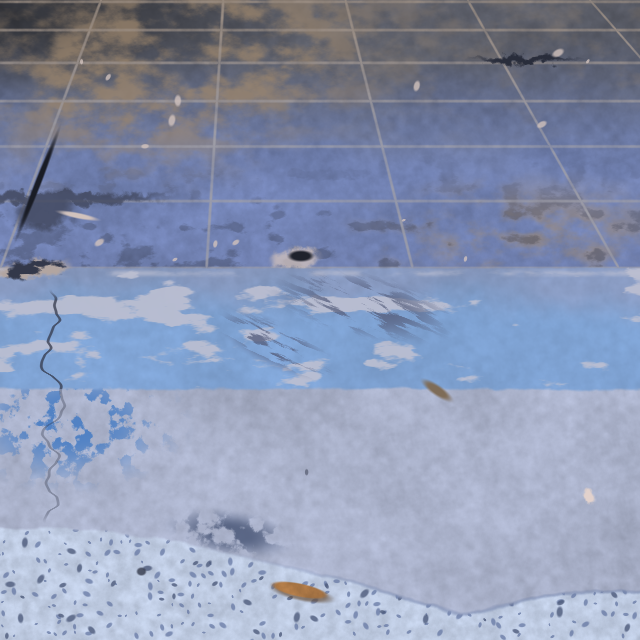
This texture is drawn by a WebGL 2 fragment shader. Its source:

```glsl
#version 300 es
precision highp float;
// Worn paved step: dark tiles in perspective, a chipped blue painted band,
// bare concrete and a speckled terrazzo foot, built from value noise,
// a projected grid, scattered grains and soft ellipses.
uniform vec2 u_resolution;
out vec4 fragColor;

const vec2 VANISH = vec2(.387, 1.61);  // where the tile joints meet
const vec2 GRID_STEP = vec2(.313, .11), GRID_START = vec2(-.0625, .972);
const float STEP_Y = .581, PAINT_Y = .392, JOINT_HALF = .0021;
const vec3 TILE_FAR = vec3(.34, .35, .39), TILE_NEAR = vec3(.42, .48, .66);
const vec3 JOINT = vec3(.62, .62, .66), RUST = vec3(.62, .53, .43);
const vec3 PAINT = vec3(.5, .64, .83), PAINT_WORN = vec3(.53, .6, .75);
const vec3 CHIP = vec3(.74, .75, .82), DARK = vec3(.2, .22, .29);
const vec3 CONCRETE = vec3(.655, .685, .78), TERRAZZO = vec3(.75, .8, .89);
const vec3 STONE = vec3(.4, .47, .64), FLECK = vec3(.32, .51, .77);
const vec3 LEAF = vec3(.66, .46, .27), PALE = vec3(.82, .76, .74);

float hash(vec2 p) { return fract(sin(dot(p, vec2(127.1, 311.7))) * 43758.5); }

float noise(vec2 p) {
  vec2 i = floor(p), f = fract(p);
  f *= f * (3. - 2. * f);
  return mix(mix(hash(i), hash(i + vec2(1, 0)), f.x),
             mix(hash(i + vec2(0, 1)), hash(i + 1.), f.x), f.y);
}

float fbm(vec2 p) {
  float sum = 0., amp = .52;
  for (int i = 0; i < 5; i++) {
    sum += amp * noise(p);
    p = mat2(1.6, 1.2, -1.2, 1.6) * p + 7.3;
    amp *= .5;
  }
  return sum;
}

mat2 turn(float a) { return mat2(cos(a), -sin(a), sin(a), cos(a)); }

// Tilted ellipse at (x, y); soft is the share of its radius used for the edge
float spot(vec2 p, float x, float y, float rx, float ry, float tilt, float soft) {
  vec2 q = turn(tilt) * (p - vec2(x, y)) / vec2(rx, ry);
  return 1. - smoothstep(1. - soft, 1. + soft, length(q));
}

// Jittered grains; density is the share of filled cells
float grains(vec2 p, float count, float density, float size) {
  vec2 q = p * count;
  float mask = 0.;
  for (int k = 0; k < 9; k++) {
    vec2 id = floor(q) + vec2(k % 3 - 1, k / 3 - 1);
    vec2 c = id + .2 + .6 * vec2(hash(id + 1.3), hash(id + 8.9));
    float h = hash(id + 4.7), r = size * (.5 + hash(id + 2.1));
    mask = max(mask, step(h, density) * spot(q, c.x, c.y, r * 1.3, r * .75, h * 50., .35));
  }
  return mask;
}

vec3 tiles(vec2 p, vec2 w, float px, float grit) {
  float depth = VANISH.y - p.y;
  vec2 grid = (vec2(p.x - VANISH.x, 1) / depth - GRID_START) / GRID_STEP;
  vec2 gap = abs(grid - round(grid)) * GRID_STEP * vec2(depth, depth * depth);
  float blotch = fbm(p * vec2(7, 13) + 2.), fine = fbm(p * vec2(30, 48));
  vec3 c = mix(TILE_NEAR, TILE_FAR, smoothstep(.66, .89, p.y + .12 * (blotch - 1.)));
  c *= .8 + .27 * blotch + .2 * grit;
  c *= 1. - .42 * spot(p, .02, 1., .3, .1, 0., .8);
  // Earthy stains and dark scuffs
  float soil = spot(p, .26, .88, .24, .12, .2, .8) + .8 * spot(p, .82, .63, .2, .07, 0., .7)
             + .35 * smoothstep(.75, .9, p.y);
  c = mix(c, RUST, .75 * min(soil, 1.) * smoothstep(.84, 1.36, blotch + fine));
  c = mix(c, DARK, .35 * smoothstep(.58, .72, fine) * smoothstep(.8, .6, p.y));
  vec2 joint = 1. - smoothstep(JOINT_HALF - px, JOINT_HALF + px, gap);
  c = mix(c, mix(JOINT, RUST, .6 * smoothstep(.75, 1., p.y)),
          max(joint.x, joint.y * .85) * (.45 + .6 * grit));
  // Damp patch, open joint, slit
  float damp = max(spot(w, .07, .672, .045, .028, .3, .25), spot(w, .09, .691, .15, .009, 0., .35));
  c = mix(c, DARK * 1.3, .85 * damp);
  c = mix(c, DARK * .5, spot(p, .059, .713, .075, .0045, 1.2, .4));
  c = mix(c, DARK * .8, spot(w, .82, .906, .07, .005, 0., .4));
  // Chips, and a pale rim around a small hole
  c = mix(c, PALE, spot(p, .122, .663, .028, .004, -.2, .4));
  c = mix(c, PALE, .8 * grains(p, 28., .035, .13));
  c = mix(c, PALE, .75 * spot(w, .46, .596, .034, .014, .1, .3));
  return mix(c, DARK * .6, spot(p, .47, .6, .018, .008, 0., .3));
}

vec3 paintBand(vec2 p, float grit) {
  float worn = fbm(p * vec2(15, 42) + 9.), cloud = fbm(p * 9.);
  vec3 c = mix(PAINT, PAINT_WORN, smoothstep(.53, .61, p.y + .08 * cloud));
  c *= .88 + .13 * cloud + .1 * grit;
  float zone = spot(p, .3, .519, .34, .028, 0., .5);
  c = mix(c, CHIP, .9 * smoothstep(.62, .72, worn + .2 * zone));
  // Scraped marks run down to the right
  float scrape = smoothstep(.5, .64, fbm(turn(-.42) * p * vec2(22, 130)));
  float area = max(spot(p, .43, .462, .075, .026, -.45, .5), spot(p, .57, .522, .105, .036, -.2, .6));
  c = mix(c, DARK * 1.7, .8 * scrape * area);
  float lip = smoothstep(.008, 0., abs(p.y - STEP_Y + .008));
  return mix(c, CHIP, .6 * lip * smoothstep(.35, .6, worn));
}

vec3 concrete(vec2 p, float grit) {
  vec3 c = CONCRETE * (.84 + .17 * fbm(p * 8. + 5.) + .16 * grit);
  float mottle = fbm(p * 50.);
  c = mix(c, FLECK, spot(p, .11, .34, .12, .07, 0., .7) * smoothstep(.54, .64, mottle));
  c = mix(c, STONE * .75, .85 * spot(p, .36, .167, .07, .025, -.15, .6) * smoothstep(.4, .58, mottle));
  return mix(c, DARK, .5 * grains(p, 22., .035, .14));
}

void main() {
  vec2 p = gl_FragCoord.xy / u_resolution;
  float px = 1. / u_resolution.y, grit = fbm(p * 75.), rough = fbm(p * 32.) - .5;
  vec2 w = p + .022 * vec2(rough, grit - .5);
  // Terrazzo foot, then the surfaces above it
  float foot = p.y - .175 + .135 * pow(clamp((p.x - .1) / .62, 0., 1.), 1.4)
             - .035 * smoothstep(.7, .92, p.x) - .01 * rough;
  vec3 c = mix(TERRAZZO * (.88 + .22 * grit), STONE, .75 * grains(p, 62., .42, .2));
  c = mix(c, STONE * .75, .8 * grains(p + 3., 38., .22, .16));
  c = mix(c, concrete(p, grit), smoothstep(-.003, .003, foot));
  c = mix(c, STONE, .4 * smoothstep(.005, 0., abs(foot)) * smoothstep(.25, .7, p.x));
  c = mix(c, paintBand(p, grit), smoothstep(-.003, .003, p.y - PAINT_Y - .01 * rough));
  c = mix(c, tiles(p, w, px, grit), smoothstep(-.002, .002, p.y - STEP_Y - .004 * rough));
  // Crack through paint and concrete
  float bend = .057 + .035 * noise(vec2(p.y * 28., 3)) + .012 * noise(vec2(p.y * 90., 8));
  float crack = smoothstep(.001 + 1.5 * px, .001, abs(p.x - bend));
  crack *= smoothstep(.18, .2, p.y) * smoothstep(.55, .53, p.y);
  c = mix(c, DARK, crack * mix(.35, .75, step(PAINT_Y, p.y)));
  // Debris, leaves and pebbles
  vec3 debris = mix(DARK, PALE * .85, smoothstep(.4, .55, fbm(p * vec2(40, 90))));
  c = mix(c, debris, spot(w, .05, .579, .055, .013, .1, .3));
  c = mix(c, LEAF * .55, .6 * spot(p, .472, .073, .045, .011, -.2, .25));
  c = mix(c, LEAF * (.85 + .3 * grit), spot(p, .468, .078, .042, .01, -.2, .15));
  c = mix(c, RUST * .8, spot(p, .683, .39, .024, .007, -.6, .4));
  c = mix(c, PALE * 1.08, spot(w, .917, .224, .009, .014, .3, .3));
  c = mix(c, DARK, .8 * spot(p, .221, .107, .007, .006, 0., .3));
  fragColor = vec4(c, 1);
}
```
